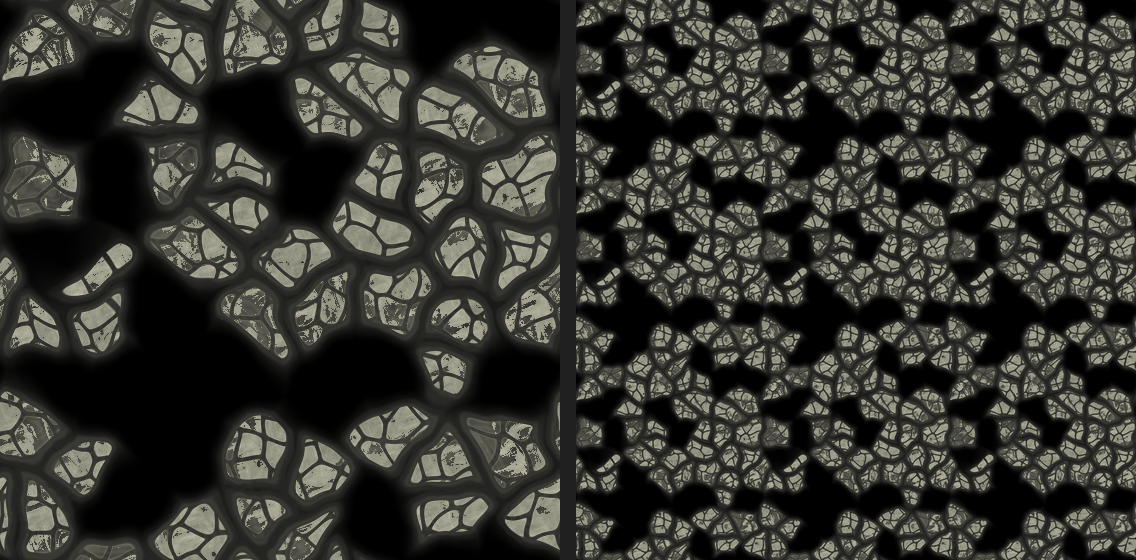
Left, the tile; right, the same tile 3 across and 3 down.
A Shadertoy shader for this texture:

```glsl
#define STONES 8.0       // stone cells across the canvas
#define SHARDS 19.0      // crack cells across the canvas
#define FILLED 0.74      // share of cells that hold a stone
#define RIM 0.0175       // dark border around the shards
#define CRACK 0.0036     // half width of a crack
#define HALO 0.21        // brightness of the smoky rim
#define WEAR 0.42        // lower values wear off more paint
#define PAINT 0.595      // mean brightness of the shards
#define TAU 6.2831853

vec3 hash3(vec2 cell, float n) {
    vec3 q = fract(mod(cell, n).xyx * vec3(0.1031, 0.1030, 0.0973) + n * 0.0137);
    q += dot(q, q.yxz + 33.33);
    return fract((q.xxy + q.yzz) * q.zyx);
}

// Layered sines; integer rotations keep every octave periodic.
float mottle(vec2 p, float freq, int octaves) {
    vec2 q = p * freq;
    float sum = 0.0, amp = 0.8;
    for (int i = 0; i < octaves; i++) {
        q = mat2(2, 1, -1, 2) * q + 0.37;
        q += 0.17 * sin(TAU * q.yx + float(i) * 1.7);
        sum += amp * sin(TAU * q.x) * cos(TAU * q.y);
        amp *= 0.72;
    }
    return sum;
}

// Wrapped cells: x = rounded depth, y = signed distance to filled cells, z = id.
vec3 cells(vec2 p, float n, float filled) {
    p *= n;
    vec2 base = floor(p), f = p - base, nearCell = vec2(0), nearVec = vec2(0);
    float nearDist = 9.0, filledDist = 2.0, emptyDist = 2.0, id = 0.0;
    bool solid = false;
    for (int j = -2; j <= 2; j++)
    for (int i = -2; i <= 2; i++) {
        vec2 g = vec2(i, j);
        vec3 h = hash3(base + g, n);
        vec2 v = g + 0.05 + 0.9 * h.xy - f;
        float d = length(v);
        bool here = h.z < filled;
        if (here) filledDist = min(filledDist, d);
        else emptyDist = min(emptyDist, d);
        if (d < nearDist) {
            nearDist = d;
            nearVec = v;
            nearCell = g;
            solid = here;
            id = h.z / filled;
        }
    }
    // Smooth minimum of the edge distances rounds the corners.
    float sum = 0.0;
    for (int j = -2; j <= 2; j++)
    for (int i = -2; i <= 2; i++) {
        vec2 g = nearCell + vec2(i, j);
        if (i == 0 && j == 0) continue;
        vec2 v = g + 0.05 + 0.9 * hash3(base + g, n).xy - f;
        sum += exp(-26.0 * dot(0.5 * (v + nearVec), normalize(v - nearVec)));
    }
    float depth = solid ? max(-log(sum) / 26.0, 0.0) : 0.0;
    return vec3(depth / n, 0.5 * (emptyDist - filledDist) / n, id);
}

void mainImage(out vec4 fragColor, in vec2 fragCoord) {
    vec2 p = fragCoord / iResolution.xy;
    float px = 0.7 / iResolution.y;

    // Bent outlines
    vec2 bent = p + 0.008 * sin(TAU * (5.0 * p.yx + vec2(0.1, 0.6)))
                  + 0.004 * sin(TAU * (11.0 * p.yx + 3.0 * p));
    vec3 stone = cells(bent, STONES, FILLED);
    vec3 shard = cells(bent, SHARDS, 1.0);

    // Noise layers
    float smoke = mottle(p, 1.0, 3);
    float blotch = mottle(p, 5.0, 4);
    float grain = mottle(p + 0.31, 12.0, 3);

    // Smoky rims with faint folds
    float rim = HALO * smoothstep(-0.017, 0.018, stone.y);
    rim *= mix(0.6, 1.0, smoothstep(0.0, 0.014, stone.x));
    rim *= 1.0 + 0.14 * smoke + 0.08 * sin(stone.x * 620.0 + 3.0 * smoke);

    // Shards cut from the stones by cracks
    float inset = min(stone.x - RIM, shard.x - CRACK);
    float cut = smoothstep(-px, px, inset);
    float outline = 1.0 - smoothstep(0.0006, 0.0006 + 2.0 * px, inset);

    // Worn patches open onto haze, kept patches are pale
    float worn = 0.75 * smoke + 0.9 * (stone.z - 0.5) + 0.35 * (shard.z - 0.5);
    float kept = smoothstep(-0.05, 0.05, 0.65 * blotch + 0.2 * grain - worn + WEAR);
    float haze = rim + 0.06 + 0.05 * smoke + 0.03 * blotch;
    haze = mix(haze, 0.42, 0.75 * outline);
    float paint = PAINT + 0.045 * blotch + 0.035 * grain + 0.07 * (shard.z - 0.5);
    paint += 0.05 * outline;

    float tone = mix(rim, mix(haze, paint, kept), cut);
    vec3 tint = mix(vec3(1.0, 1.0, 0.95), vec3(1.0, 1.0, 0.885), smoothstep(0.05, 0.4, tone));
    fragColor = vec4(tone * tint, 1.0);
}
```
